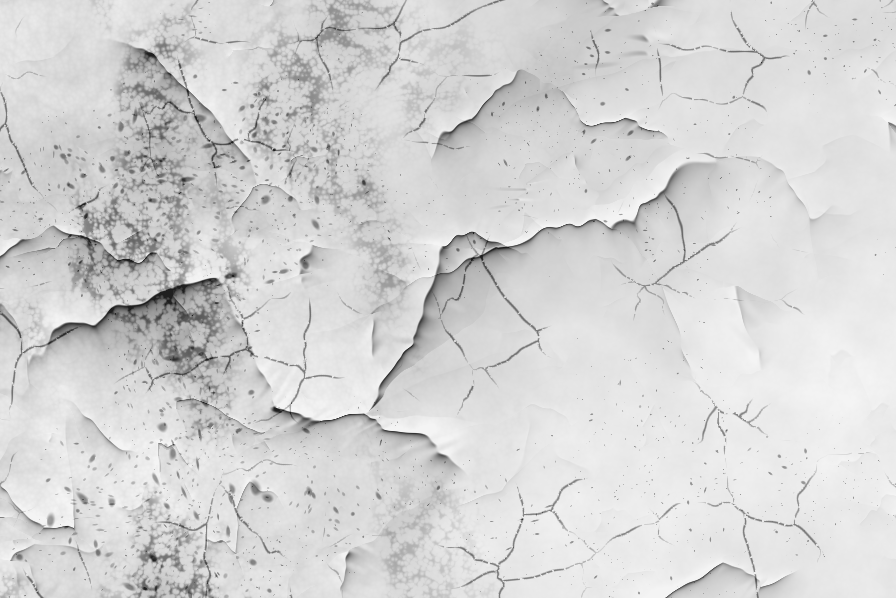
Write a WebGL 2 fragment shader that draws this texture.

```glsl
#version 300 es
precision highp float;
// Cracked white paint peeling off a wall, lit from the upper left.
// Warped cellular noise splits three sizes of flake into raised and bare cells;
// the signed distance between them gives lips and shadows. Cracks and grime follow.

#define PAINT 0.893
#define BARE_DROP 0.032
#define SHADOW_SOFT 0.19
#define SHADOW_TIGHT 0.62
#define LIP_GLOW 0.10
#define CRACK_WIDTH 0.0019
#define CRACK_DARK 0.42
#define GRIME_DARK 0.36
#define SPECK_DARK 0.34
#define LIGHT vec2(-0.33, 0.94)

uniform vec2 u_resolution;
out vec4 fragColor;

const mat2 TURN = mat2(0.80, 0.60, -0.60, 0.80);

vec3 hash3(vec2 c) {
  vec3 q = fract(c.xyx * vec3(0.1031, 0.1030, 0.0973));
  q += dot(q, q.yxz + 33.33);
  return fract((q.xxy + q.yzz) * q.zyx);
}

// Layered sines, roughly 0 to 1.
float swell(vec2 p) {
  float sum = 0.0, amp = 1.0;
  for (int i = 0; i < 4; i++) {
    p = TURN * p + 1.7;
    sum += amp * sin(p.x + 0.8 * sin(p.y * 0.7)) * sin(p.y);
    p *= 1.9;
    amp *= 0.55;
  }
  return 0.5 + 0.5 * sum;
}

// Ragged displacement of the plane by turned sines.
vec2 wander(vec2 p) {
  float amp = 0.036, freq = 9.0;
  mat2 turn = TURN;
  for (int i = 0; i < 6; i++) {
    p += amp * sin(freq * (turn * p).yx + vec2(1.7, 2.9) * float(i));
    turn *= TURN;
    freq *= 1.9;
    amp *= 0.50;
  }
  return p;
}

// x: nearest distance, y: second nearest, z: signed distance to bare cells, w: cell hash.
vec4 cells(vec2 p, float bare) {
  vec2 base = floor(p), f = p - base;
  float first = 9.0, second = 9.0, low = 1.5, high = 1.5, id = 0.0;
  for (int y = -1; y <= 1; y++) {
    for (int x = -1; x <= 1; x++) {
      vec2 o = vec2(x, y);
      vec3 h = hash3(base + o + 57.0);
      float d = length(o + h.xy - f);
      if (h.z < bare) low = min(low, d); else high = min(high, d);
      if (d < first) { second = first; first = d; id = h.z; }
      else second = min(second, d);
    }
  }
  return vec4(first, second, 0.5 * (low - high), id);
}

float edgeOf(vec2 p, vec2 scale, float bare) {
  return cells(wander(p) * scale, bare).z / scale.y;
}

// Change of tone caused by one layer of flakes.
float peel(vec2 p, vec2 scale, float bare, float lift) {
  float reach = 0.13 / scale.y, stride = 0.016 / scale.y, px = 0.7 / u_resolution.y;
  float s = edgeOf(p, scale, bare);
  vec2 slope = vec2(edgeOf(p + vec2(stride, 0.0), scale, bare),
                    edgeOf(p + vec2(0.0, stride), scale, bare)) - s;
  slope /= stride;
  float facing = dot(slope / (length(slope) + 0.15), LIGHT);
  float open = smoothstep(-0.25, 0.9, facing), away = max(-facing, 0.0);
  float hollow = smoothstep(px, -px, s), d = abs(s);
  float shadow = SHADOW_SOFT * exp(-d / reach) + SHADOW_TIGHT * lift * exp(-d / (0.14 * reach));
  float lip = LIP_GLOW * open * exp(-d / (0.7 * reach))
            - 0.07 * away * exp(-d / (0.7 * reach));
  return lift * mix(lip, -BARE_DROP - open * shadow, hollow);
}

// Scattered pits, larger where the density is higher.
float specks(vec2 p, float scale, float density) {
  vec4 c = cells(wander(p) * scale, 0.5);
  float radius = 0.36 * density * smoothstep(0.45, 1.0, c.w);
  return smoothstep(radius, radius * 0.3, c.x) * step(0.03, radius);
}

void main() {
  vec2 p = gl_FragCoord.xy / u_resolution.y;
  float left = smoothstep(1.0, 0.25, p.x);

  // Gently uneven paint
  float tone = PAINT + 0.065 * (swell(p * 3.0) - 0.5) + 0.022 * (swell(p * 28.0) - 0.5);

  // Flakes from large sheets to small chips
  tone += peel(p + 0.31, vec2(2.9, 4.3), 0.45, smoothstep(0.12, 0.60, swell(p * 4.5 + 2.0)));
  tone += peel(p + 3.70, vec2(6.0, 8.0), 0.36, smoothstep(0.38, 0.75, swell(p * 5.0 + 7.0)));
  tone += peel(p + 6.20, vec2(15.0, 19.0), 0.22,
               (0.15 + 0.80 * left) * smoothstep(0.35, 0.75, swell(p * 9.0 + 4.0)));

  // Hairline cracks in short runs, kept to an even width
  vec4 seam = cells(wander(p + 1.9) * 8.0, 0.5);
  float gap = seam.y - seam.x;
  gap /= max(fwidth(gap) * u_resolution.y, 4.0);
  float cracked = smoothstep(0.52, 0.85, swell(p * 11.0 + 11.0));
  tone -= CRACK_DARK * cracked * smoothstep(CRACK_WIDTH * (0.6 + 0.7 * cracked), 0.0, gap);

  // Grime in upright blotches, broken up by cellular grain
  float grain = 0.4 * cells(wander(p) * 27.0, 0.5).x + 0.3 * cells(wander(p + 5.0) * 60.0, 0.5).x
              + 0.3 * cells(p * 130.0, 0.5).x;
  float blot = left * smoothstep(0.42, 0.98, swell(p * vec2(11.0, 6.0) + 1.0));
  tone -= GRIME_DARK * blot * (0.18 + smoothstep(0.36, 0.66, grain));
  tone += 0.07 * (0.42 - grain) * (0.3 + left);

  // Pits and dots
  float density = mix(0.40, 1.0, left) * smoothstep(0.25, 0.80, swell(p * 7.0 + 5.0));
  tone -= SPECK_DARK * specks(p + 2.3, 36.0, density);
  tone -= 0.6 * SPECK_DARK * specks(p + 4.1, 80.0, density);

  fragColor = vec4(vec3(clamp(tone, 0.12, 0.955)), 1.0);
}
```
